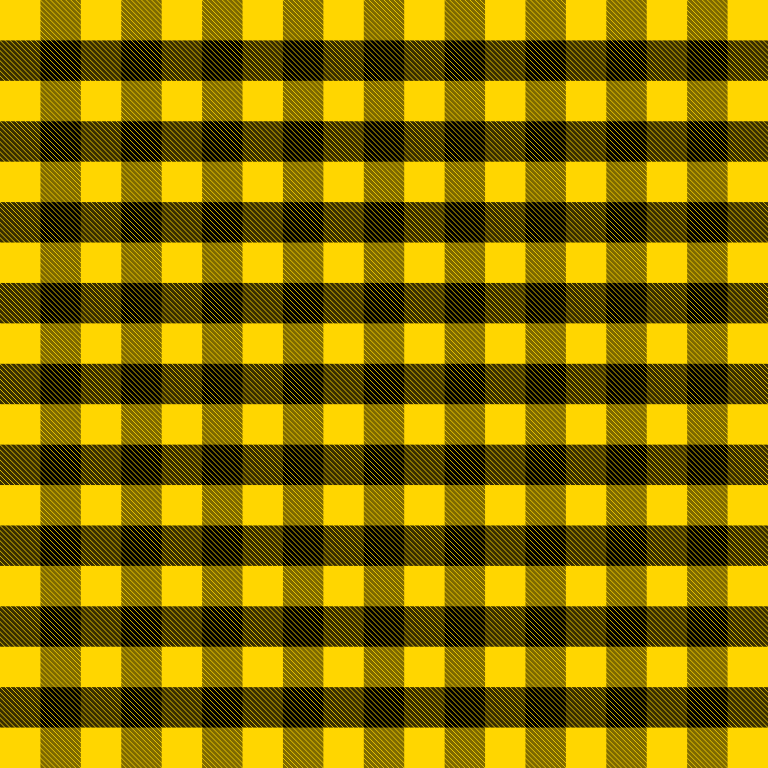
Reproduce this pattern procedurally as a three.js fragment shader.

```glsl
varying vec2 vUv;

const float REPEATS = 9.5;            // check repeats across and down
const float BAND_SHARE = 0.5;         // dark part of each repeat
const float HATCHES_PER_REPEAT = 16.0;
const float HATCH_SHARE = 0.16;       // line width relative to line spacing

const vec3 YELLOW = vec3(1.0, 0.84, 0.0);
const vec3 WARP_OLIVE = vec3(0.49, 0.41, 0.0);
const vec3 WEFT_BROWN = vec3(0.22, 0.18, 0.0);
const vec3 CROSSING_BLACK = vec3(0.005, 0.004, 0.0);

// Integral of a unit-period stripe covering [0, share]
float stripeIntegral(float x, float share) {
  return floor(x) * share + min(fract(x), share);
}

// Stripe averaged over the width of one sample
float stripeCoverage(float x, float share) {
  float footprint = max(max(abs(dFdx(x)), abs(dFdy(x))), 1e-4);
  float before = stripeIntegral(x - 0.5 * footprint, share);
  float after = stripeIntegral(x + 0.5 * footprint, share);
  return (after - before) / footprint;
}

void main() {
  vec2 cloth = vUv * REPEATS;

  // Vertical and horizontal bands
  float warp = stripeCoverage(cloth.x - BAND_SHARE, BAND_SHARE);
  float weft = stripeCoverage(cloth.y - BAND_SHARE, BAND_SHARE);
  vec3 lightRow = mix(YELLOW, WARP_OLIVE, warp);
  vec3 darkRow = mix(WEFT_BROWN, CROSSING_BLACK, warp);
  vec3 color = mix(lightRow, darkRow, weft);

  // Diagonal yellow twill lines, falling to the right
  float diagonal = (cloth.x + cloth.y) * HATCHES_PER_REPEAT;
  float twill = stripeCoverage(diagonal + 0.5 * HATCH_SHARE, HATCH_SHARE);
  color = mix(color, YELLOW, twill);

  gl_FragColor = vec4(color, 1.0);
}
```
